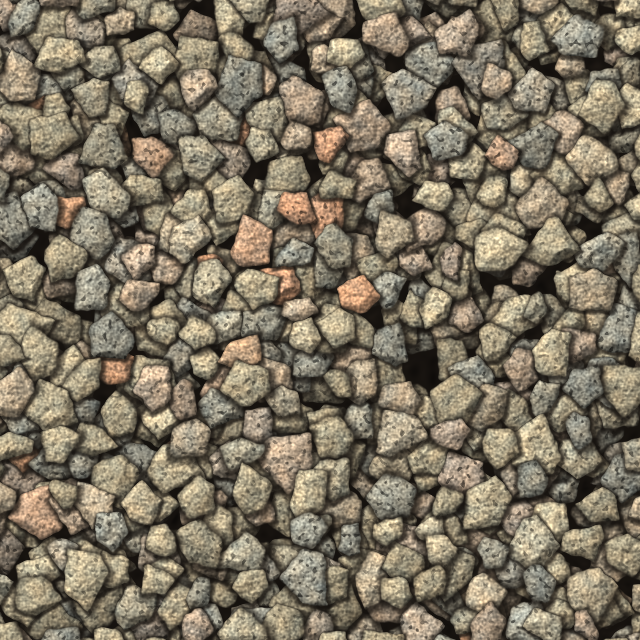
A three.js fragment shader for this texture:

```glsl
// Bed of crushed gravel: four layers of jittered stones painted back to front.
// Each stone is a sharp-edged polyhedron (smooth minimum of random facet planes),
// lit from the upper left, with contact shadows and mineral grain from gradient noise.
varying vec2 vUv;

const float TAU = 6.2832;
const float CELLS = 13.0;         // stones across one layer
const float FACET_SHARPNESS = 38.0;
const vec3 GAP_COLOR = vec3(0.085, 0.07, 0.056);
const vec3 LIGHT = vec3(-0.34, 0.53, 0.78);

vec3 hash3(vec2 p) {
  vec3 q = fract(p.xyx * vec3(0.1031, 0.1030, 0.0973));
  q += dot(q, q.yxz + 33.33);
  return fract((q.xxy + q.yzz) * q.zyx);
}

float cornerSlope(vec2 corner, vec2 offset) {
  return dot(hash3(corner).xy * 2.0 - 1.0, offset);
}

float gradientNoise(vec2 p) {
  vec2 i = floor(p), f = fract(p);
  vec2 u = f * f * f * (f * (f * 6.0 - 15.0) + 10.0);
  vec2 x = vec2(1.0, 0.0), y = vec2(0.0, 1.0);
  float low = mix(cornerSlope(i, f), cornerSlope(i + x, f - x), u.x);
  float high = mix(cornerSlope(i + y, f - y), cornerSlope(i + 1.0, f - 1.0), u.x);
  return mix(low, high, u.y);
}

float roughness(vec2 uv) {
  return gradientNoise(uv * 62.0) + 0.7 * gradientNoise(uv * 150.0 + 31.0);
}

// Slope of the fine surface bumps
vec2 roughSlope(vec2 uv, float stepSize) {
  float here = roughness(uv);
  return vec2(roughness(uv + vec2(stepSize, 0.0)) - here,
              roughness(uv + vec2(0.0, stepSize)) - here);
}

// Slope (xy) and height (z) of one stone; height is negative outside it
vec3 stoneRelief(vec2 p, vec2 id, float size, float squash, float axis) {
  vec2 tilt = (hash3(id + 71.7).xy - 0.5) * 0.8;
  float total = exp(-FACET_SHARPNESS * (size * 0.42 + dot(p, tilt)));
  vec2 slopeSum = tilt * total;
  for (int k = 0; k < 5; k++) {
    vec3 r = hash3(id + float(k) * vec2(17.3, 9.7) + 5.1);
    float turn = TAU * (float(k) + 0.5 * r.x) / 5.0;
    vec2 dir = vec2(cos(turn + axis), sin(turn + axis));
    float stretch = length(vec2(cos(turn), squash * sin(turn)));
    float reach = size * mix(0.85, 1.15, r.y) * stretch + 0.02;
    float steepness = mix(0.5, 1.7, r.z);
    float weight = exp(-FACET_SHARPNESS * steepness * (reach - dot(p, dir)));
    total += weight;
    slopeSum -= dir * steepness * weight;
  }
  return vec3(slopeSum / total, -log(total) / FACET_SHARPNESS);
}

// Grey to tan, some pinkish, very few rusty
vec3 stoneColor(vec3 r) {
  vec3 color = mix(vec3(0.63, 0.62, 0.56), vec3(0.73, 0.68, 0.56), smoothstep(0.05, 0.5, r.x));
  color = mix(color, vec3(0.75, 0.65, 0.56), 0.7 * smoothstep(0.6, 0.95, r.y));
  color = mix(color, vec3(0.78, 0.57, 0.43), 0.8 * smoothstep(0.965, 0.99, r.z));
  return color * mix(0.9, 1.12, fract(r.z * 7.0));
}

float diffuse(vec2 slope) {
  return max(dot(normalize(vec3(-slope, 1.0)), LIGHT), 0.0);
}

void main() {
  // Surface detail shared by all stones
  vec2 bump = roughSlope(vUv, 0.002) * 1.7;
  float mottle = gradientNoise(vUv * 42.0 + 7.0);
  float grain = gradientNoise(vUv * 235.0 + 3.0) + 0.5 * gradientNoise(vUv * 120.0 + 11.0);
  float speckle = smoothstep(0.12, 0.36, gradientNoise(vUv * 125.0 + 19.0));
  vec2 ragged = 0.06 * vec2(gradientNoise(vUv * 60.0), gradientNoise(vUv * 60.0 + 40.0));
  vec3 tint = 1.0 + 0.15 * mottle + 0.45 * grain + vec3(0.08, 0.0, -0.08) * mottle;

  vec3 color = GAP_COLOR * (1.0 + mottle);
  for (int layer = 0; layer < 4; layer++) {
    float depth = float(layer);
    float odd = mod(depth, 2.0);
    float upper = step(1.5, depth);
    vec2 shift = 0.5 * vec2(odd, mix(1.0 - odd, odd, upper));
    vec2 grid = vUv * CELLS + ragged + shift;
    float order = 1.0 - 2.0 * odd;   // alternate which neighbour lies on top
    for (int j = -1; j <= 1; j++) {
      for (int i = -1; i <= 1; i++) {
        vec2 cell = floor(grid) + order * vec2(float(i), float(j));
        vec2 id = cell + 37.0 * depth + 50.0;
        vec3 place = hash3(id);
        vec2 p = grid - cell - 0.5 - (place.xy - 0.5) * 0.6;
        if (place.z > mix(1.0, 0.93, upper) || dot(p, p) > 1.0) continue;

        vec3 form = hash3(id + 13.4);
        vec3 kind = hash3(id + 29.8);
        float size = mix(0.30, 0.52, form.x) + 0.06 * (1.0 - upper);
        vec3 relief = stoneRelief(p, id, size, mix(0.55, 1.0, form.y), form.z * TAU);

        // Contact shadow cast away from the light
        float caster = relief.z + 0.06 * dot(relief.xy, LIGHT.xy);
        color = mix(color, GAP_COLOR, 0.76 * smoothstep(-0.1, 0.02, caster));

        // Lit, speckled stone with darkened rim
        float light = 0.44 + 0.72 * diffuse(relief.xy * 0.85 + bump);
        float rim = mix(0.62, 1.0, smoothstep(0.0, 0.08, relief.z));
        float spots = 1.0 - speckle * mix(0.5, 0.15, kind.x);
        vec3 stone = stoneColor(kind) * tint * spots * light * rim;
        stone *= mix(0.86, 1.0, upper);
        color = mix(color, stone, smoothstep(0.0, 0.03, relief.z));
      }
    }
  }
  gl_FragColor = vec4(clamp(color, 0.0, 1.0), 1.0);
}
```
